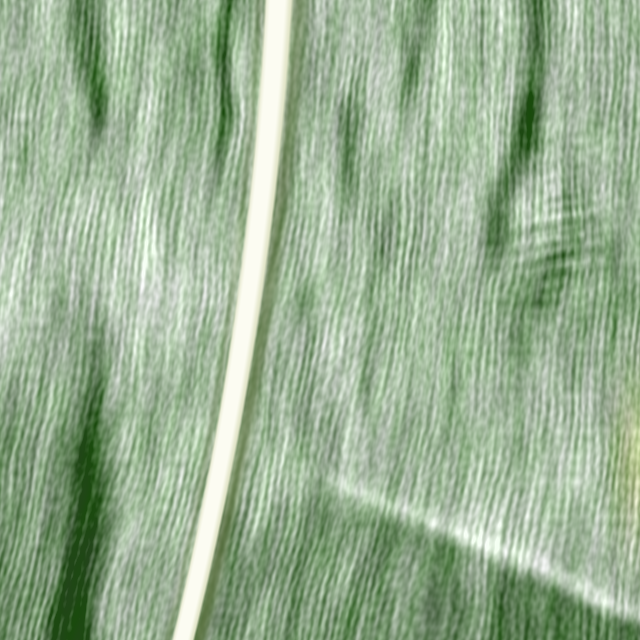
Give the GLSL for this texture, as a three.js fragment shader.

```glsl
// A pale green leaf seen close up: a white curved midrib, fine lengthwise veins,
// dark tapered folds and a creased lower panel. A single tone is built from
// folds, streaks, veins and grain, then mapped from deep green to pale green.
#define VEIN_COUNT 84.0
#define VEIN_DEPTH 0.125
#define STREAK_DEPTH 0.42
#define GRAIN_DEPTH 0.36
#define FOLD_DEPTH 0.66
#define BASE_TONE 0.67
#define DEEP_GREEN vec3(0.17, 0.33, 0.13)
#define PALE_GREEN vec3(0.88, 0.93, 0.87)
#define RIB_COLOR vec3(0.99, 0.99, 0.95)
#define RIB_SHADOW vec3(0.34, 0.43, 0.23)

varying vec2 vUv;

vec2 gradientAt(vec2 cell) {
  float angle = 6.2832 * fract(sin(dot(cell, vec2(127.1, 311.7))) * 43758.55);
  return vec2(cos(angle), sin(angle));
}

// Gradient noise, roughly -0.7 to 0.7
float noise(vec2 p) {
  vec2 i = floor(p), f = fract(p);
  vec2 u = f * f * f * (f * (f * 6.0 - 15.0) + 10.0);
  vec2 e = vec2(1.0, 0.0);
  float low = mix(dot(gradientAt(i), f), dot(gradientAt(i + e), f - e), u.x);
  float high = mix(dot(gradientAt(i + e.yx), f - e.yx),
                   dot(gradientAt(i + 1.0), f - 1.0), u.x);
  return mix(low, high, u.y);
}

float bell(float x) { return exp(-x * x); }

float ribCenter(float y) { return 0.286 + y * (0.244 - 0.094 * y); }

// Dark furrow narrowing from a to b, with faint bright flanks
float fold(vec2 p, vec2 a, vec2 b, float width) {
  vec2 axis = b - a, r = p - a;
  float along = dot(r, axis) / dot(axis, axis);
  float across = (r.x * axis.y - r.y * axis.x) / length(axis);
  float q = across / (width * mix(1.0, 0.55, clamp(along, 0.0, 1.0)));
  float ends = smoothstep(-0.15, 0.12, along) * (1.0 - smoothstep(0.7, 1.15, along));
  return ends * (bell(q) - 0.28 * bell(0.45 * q));
}

float allFolds(vec2 p) {
  float deep = fold(p, vec2(0.12, 1.1), vec2(0.155, 0.76), 0.032)
             + fold(p, vec2(0.365, 1.1), vec2(0.342, 0.70), 0.020)
             + fold(p, vec2(0.67, 1.1), vec2(0.63, 0.82), 0.028)
             + fold(p, vec2(0.855, 1.15), vec2(0.825, 0.75), 0.036)
             + fold(p, vec2(0.835, 0.84), vec2(0.76, 0.58), 0.032)
             + fold(p, vec2(0.11, -0.1), vec2(0.15, 0.46), 0.046);
  float shallow = fold(p, vec2(0.545, 0.85), vec2(0.565, 0.64), 0.034)
                + fold(p, vec2(0.605, 0.69), vec2(0.56, 0.31), 0.024)
                + fold(p, vec2(0.86, 0.60), vec2(0.78, 0.34), 0.036)
                + fold(p, vec2(0.482, 0.54), vec2(0.466, 0.26), 0.024);
  return deep + 0.5 * shallow;
}

// Broad light and shade of the blade
float bladeTone(vec2 p, float fromRib) {
  float leftSide = 1.0 - smoothstep(-0.02, 0.02, fromRib);
  float tone = BASE_TONE - 0.05 * leftSide;
  tone += 0.17 * leftSide * bell((p.y - 0.63 + 0.2 * p.x) / 0.12);
  tone -= 0.30 * (1.0 - smoothstep(0.22, 0.48, p.y)) * (1.0 - smoothstep(0.10, 0.23, p.x));
  tone -= 0.13 * smoothstep(0.82, 0.9, p.x) * bell((p.y - 0.56) / 0.17);

  // Panel below a slanting pale crease
  float edge = 0.25 - 0.43 * max(p.x - 0.495, 0.0) + 0.02 * noise(p * 9.0);
  float blur = mix(0.09, 0.025, smoothstep(0.45, 0.62, p.x));
  float panel = (1.0 - leftSide) * (1.0 - smoothstep(edge - blur, edge + 0.01, p.y));
  tone -= panel * (0.23 + 0.22 * smoothstep(0.55, 0.85, p.x));
  tone += 0.22 * smoothstep(0.46, 0.56, p.x) * bell((p.y - edge - 0.012) / 0.018);

  // Short wrinkles running across the veins
  float wrinkleArea = bell((p.x - 0.87) / 0.06) * bell((p.y - 0.64) / 0.13);
  return tone + 0.5 * wrinkleArea * noise(vec2(p.x * 9.0, p.y * 65.0 - p.x * 12.0));
}

void main() {
  vec2 p = vUv;
  float fromRib = p.x - ribCenter(p.y);

  // Coordinate across the veins, straightening away from the midrib
  float lean = mix(1.0, 0.4, smoothstep(0.5, 1.0, p.x));
  float s = p.x - lean * (ribCenter(p.y) - ribCenter(0.5)) + 0.012 * noise(p * vec2(6.0, 4.0));

  vec2 bent = p + 0.016 * vec2(noise(p * 8.0), noise(p * 8.0 + 31.0));
  float tone = bladeTone(p, fromRib) - FOLD_DEPTH * allFolds(bent);

  // Long streaks, regular veins and broken fine grain
  float streaks = 0.5 * noise(vec2(s * 13.0, p.y * 2.6)) + 0.6 * noise(vec2(s * 34.0, p.y * 5.0) + 7.0);
  float veinFade = clamp(0.75 + 1.3 * noise(vec2(s * 9.0, p.y * 7.0) + 19.0), 0.15, 1.4);
  float veins = sin(6.2832 * (VEIN_COUNT * s + 0.7 * noise(vec2(s * 20.0, p.y * 9.0))));
  float grain = 0.65 * noise(vec2(s * 95.0, p.y * 14.0) + 43.0) + 0.6 * noise(vec2(s * 170.0, p.y * 75.0) + 71.0);
  tone += STREAK_DEPTH * streaks + VEIN_DEPTH * veinFade * veins + GRAIN_DEPTH * grain;
  vec3 color = mix(DEEP_GREEN, PALE_GREEN, clamp(tone, -0.08, 1.12));

  // Cool lilac and warm green drift
  float drift = noise(vec2(s * 60.0, p.y * 12.0) + 5.0) + 0.5 * noise(p * 5.0);
  color += 0.06 * drift * vec3(0.6, -0.35, 0.9);
  color += vec3(0.05, 0.02, -0.08) * smoothstep(0.93, 1.0, p.x) * bell((p.y - 0.28) / 0.12);

  // Midrib with a dark right flank and a faint left one
  float d = fromRib / mix(0.017, 0.022, p.y);
  float flank = 0.8 * bell((d - 1.45) / 0.65) * mix(1.0, 0.6, p.y) + 0.35 * bell((d + 1.4) / 0.4);
  color = mix(color, RIB_SHADOW, flank);
  vec3 rib = RIB_COLOR - vec3(0.10, 0.09, 0.16) * smoothstep(0.45, 1.0, abs(d + 0.1));
  color = mix(color, rib, 1.0 - smoothstep(0.82, 1.12, abs(d)));
  gl_FragColor = vec4(color, 1.0);
}
```
